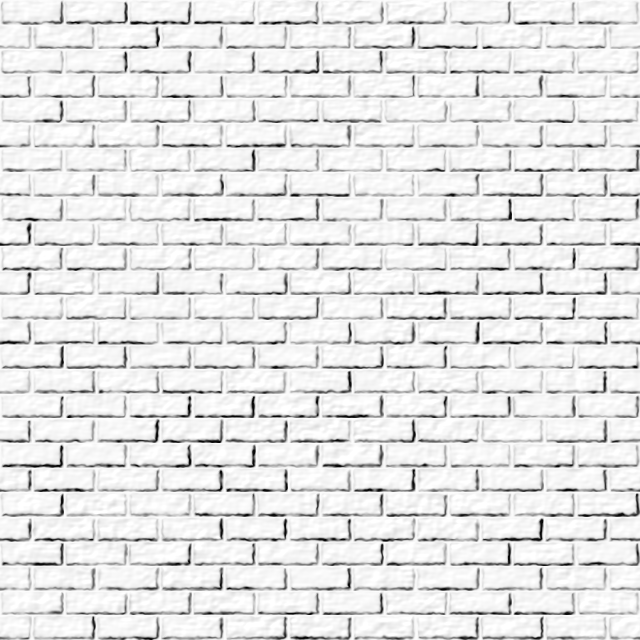
Write a three.js fragment shader that draws this texture.

```glsl
// White painted brick wall in running bond, with ragged shadows on the right and lower brick edges.
#define BRICKS vec2(10.0, 26.0)
#define MORTAR_HALF vec2(0.0039, 0.0030)
#define CORNER 0.0030
#define SHADOW_WIDTH 0.0023
#define EDGE_WOBBLE 0.0022
#define RELIEF 0.27
#define BRICK_TONE 0.972
#define MORTAR_TONE 0.99
#define SHADOW_TONE 0.03

varying vec2 vUv;

float hash(vec2 p) {
  vec3 q = fract(vec3(p.xyx) * 0.1031);
  q += dot(q, q.yzx + 33.33);
  return fract((q.x + q.y) * q.z);
}

// Value noise that wraps after a whole number of cells.
float noise(vec2 uv, vec2 period, float seed) {
  vec2 p = uv * period;
  vec2 i = floor(p);
  vec2 f = fract(p);
  f = f * f * (3.0 - 2.0 * f);
  vec2 a = mod(i, period) + seed;
  vec2 b = mod(i + 1.0, period) + seed;
  return mix(mix(hash(a), hash(vec2(b.x, a.y)), f.x),
             mix(hash(vec2(a.x, b.y)), hash(b), f.x), f.y);
}

// Lumpy paint with faint horizontal brush marks.
float paintHeight(vec2 uv) {
  return 0.50 * noise(uv, vec2(62.0, 74.0), 11.0)
       + 0.33 * noise(uv, vec2(130.0, 150.0), 23.0)
       + 0.17 * noise(uv, vec2(50.0, 230.0), 37.0);
}

float roundedBox(vec2 p, vec2 halfSize, float radius) {
  vec2 q = abs(p) - halfSize + radius;
  return length(max(q, 0.0)) + min(max(q.x, q.y), 0.0) - radius;
}

void main() {
  vec2 uv = vUv;

  // Uneven outlines
  vec2 wobble = vec2(noise(uv, vec2(100.0), 41.0), noise(uv, vec2(110.0), 53.0))
              + 0.6 * vec2(noise(uv, vec2(210.0), 61.0), noise(uv, vec2(220.0), 71.0)) - 0.8;
  vec2 wall = uv * BRICKS;
  float row = floor(wall.y);
  wall.x += 0.5 * (1.0 - mod(row, 2.0));
  vec2 id = mod(floor(wall), BRICKS);
  vec2 p = (fract(wall) - 0.5) / BRICKS;
  p += EDGE_WOBBLE * wobble;

  // Brick shape, slightly different in size each time
  vec2 halfSize = 0.5 / BRICKS - MORTAR_HALF;
  halfSize.x += 0.0012 * (hash(id + 83.0) - 0.5);
  float d = roundedBox(p, halfSize, CORNER);
  vec2 q = abs(p) - halfSize;
  float onSide = smoothstep(-CORNER, CORNER, q.x - q.y);

  // Shadow strength: broad worn patches, then each edge, then fine breaks
  float worn = noise(uv, vec2(5.0, 6.0), 97.0);
  float along = noise(uv, vec2(44.0, 52.0), 101.0);
  float fine = noise(uv, vec2(140.0), 113.0);
  float rightEdge = 0.18 + 0.82 * smoothstep(0.28, 0.82,
    0.45 * hash(id + 127.0) + 0.35 * worn + 0.20 * along);
  float lowerEdge = 0.30 + 0.62 * smoothstep(0.25, 0.80,
    0.25 * hash(id + 139.0) + 0.30 * worn + 0.45 * along);
  float leftEdge = 0.04 + 0.15 * along * (1.2 - worn);
  float upperEdge = 0.06 * along;
  float side = mix(leftEdge, rightEdge, smoothstep(-0.004, 0.004, p.x));
  float level = mix(lowerEdge, upperEdge, smoothstep(-0.004, 0.004, p.y));
  float strength = mix(level, side, onSide) * (0.52 + 0.90 * fine);

  // Ragged core line with a faint soft halo
  float width = SHADOW_WIDTH * (0.75 + 0.5 * noise(uv, vec2(120.0), 151.0));
  float core = exp(-d * d / (width * width));
  float halo = exp(-d * d / (6.0 * SHADOW_WIDTH * SHADOW_WIDTH));
  float shadow = clamp(strength * (0.90 * core + 0.08 * halo), 0.0, 1.0);

  // Painted surface lit from the upper left
  float slope = paintHeight(uv) - paintHeight(uv + vec2(0.0028, -0.0032));
  float paint = BRICK_TONE - RELIEF * slope * (0.35 + 0.9 * noise(uv, vec2(16.0, 20.0), 163.0));
  float tone = mix(paint, MORTAR_TONE, smoothstep(0.0, 0.0025, d));
  tone = mix(tone, SHADOW_TONE, shadow);

  gl_FragColor = vec4(vec3(clamp(tone, 0.0, 1.0)), 1.0);
}
```
